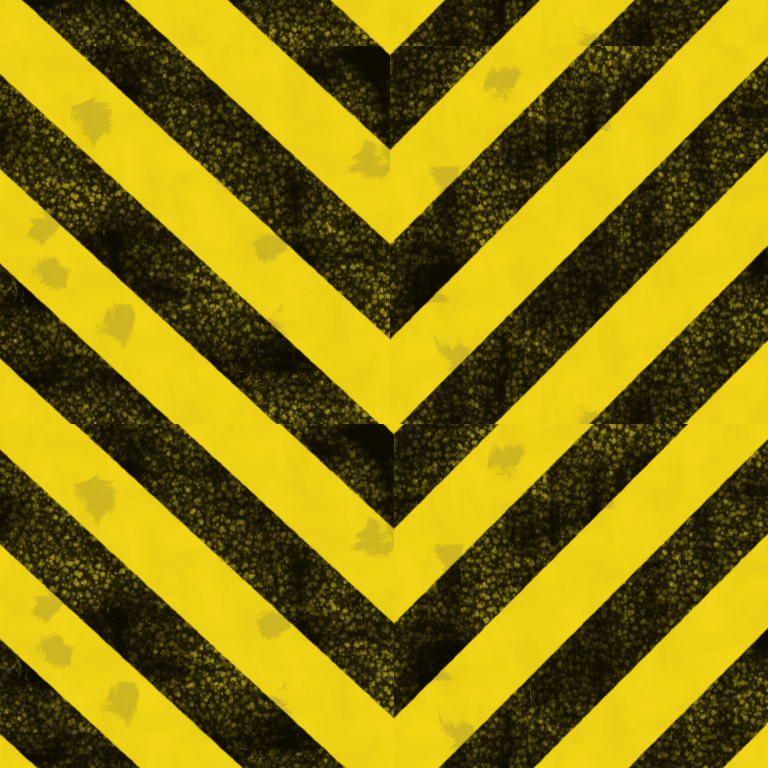
This pattern is drawn by a three.js fragment shader. Its source:

```glsl
// Worn hazard chevrons: yellow and black bands folded about a near-central spine.
// Bands come from a folded, repeated distance; layered sines and cellular noise
// add grime to the black and stains to the yellow, in tiles stacked vertically.
varying vec2 vUv;

vec2 hash2(vec2 p) {
  return fract(sin(vec2(dot(p, vec2(127.1, 311.7)), dot(p, vec2(269.5, 183.3)))) * 43758.5);
}

// Cellular noise: x = distance to nearest seed, y = random value of that seed
vec2 cells(vec2 p) {
  vec2 base = floor(p), f = fract(p);
  vec2 nearest = vec2(9.0, 0.0);
  for (int j = -1; j <= 1; j++) {
    for (int i = -1; i <= 1; i++) {
      vec2 offset = vec2(float(i), float(j));
      vec2 seed = hash2(base + offset);
      float d = length(offset + seed - f);
      if (d < nearest.x) nearest = vec2(d, hash2(base + offset + 41.0).x);
    }
  }
  return nearest;
}

// Layered, warped sines, roughly -0.8 to 0.8
float clouds(vec2 p) {
  float sum = 0.0, amp = 0.5;
  for (int i = 0; i < 5; i++) {
    p = mat2(0.8, 0.6, -0.6, 0.8) * p * 1.9 + 1.7;
    p += 0.6 * sin(p.yx * 1.3 + float(i));
    sum += amp * sin(p.x) * sin(p.y);
    amp *= 0.62;
  }
  return sum;
}

// Bright specks of random strength
float specks(vec2 p) {
  vec2 c = cells(p);
  return smoothstep(0.6, 0.1, c.x) * c.y;
}

// Black paint with grime, rubbed patches and fine grit
vec3 wornBlack(vec2 p, vec2 n) {
  float leftSide = step(p.x, 0.0);
  vec2 grainAxis = mix(vec2(17.0, 4.0), vec2(4.0, 17.0), leftSide);
  float rubbed = 0.46 + 0.6 * clouds(n * 13.0) + 0.45 * clouds(n * grainAxis);

  // Broad smears: a level one on the left, an upright one on the right
  vec2 smear = (p - vec2(-0.43, 0.31)) / vec2(0.16, 0.03);
  rubbed += 0.45 * exp(-dot(smear, smear)) * leftSide;
  rubbed += 0.3 * exp(-pow((p.x - 0.455) / 0.02, 2.0));
  rubbed = clamp(rubbed, 0.0, 1.2);

  float grit = 0.95 * specks(n * 105.0) + 0.65 * specks(n * vec2(190.0, 170.0) + 7.0);
  float scratch = smoothstep(0.035, 0.0, abs(clouds(n * vec2(19.0, 8.0) + 4.0)));
  scratch *= smoothstep(0.2, 0.5, clouds(n * 17.0 + 9.0));
  float wear = 0.025 + 0.15 * rubbed + rubbed * grit + 0.3 * scratch;
  return mix(vec3(0.04, 0.03, 0.0), vec3(0.60, 0.54, 0.10), clamp(wear, 0.0, 1.0));
}

// Yellow paint with sparse olive blots and faint mottling
vec3 stainedYellow(vec2 n) {
  vec2 blot = cells(n * 10.0 + 0.06 * sin(n.yx * 60.0));
  float ragged = blot.x + 0.22 * clouds(n * 32.0);
  float stain = smoothstep(0.25, 0.12, ragged) * step(0.6, blot.y);
  vec3 yellow = vec3(0.93, 0.82, 0.08) * (1.0 + 0.025 * clouds(n * 24.0));
  return mix(yellow, vec3(0.74, 0.66, 0.15), stain * 0.65);
}

void main() {
  // The spine steps slightly sideways below the tile seam
  float spine = mix(0.513, 0.508, step(0.448, vUv.y));
  float across = vUv.x - spine;

  // Fold into chevrons, a little steeper on the right
  float slope = across < 0.0 ? 0.922 : 1.0;
  float depth = 1.0 - vUv.y + slope * abs(across);
  float band = (depth - 0.0716) / 0.2467;
  float edge = (0.25 - abs(fract(band + 0.25) - 0.5)) * 0.2467 / length(vec2(1.0, slope));

  // Wear repeats every two bands; each side of the spine has its own
  vec2 p = vec2(across, fract((vUv.y - 0.448) / 0.492) * 0.492);
  vec2 n = p + step(0.0, across) * vec2(3.7, 1.9);
  edge += 0.0006 * clouds(n * 90.0);

  float black = smoothstep(-0.0017, 0.0017, edge);
  gl_FragColor = vec4(mix(stainedYellow(n), wornBlack(p, n), black), 1.0);
}
```
